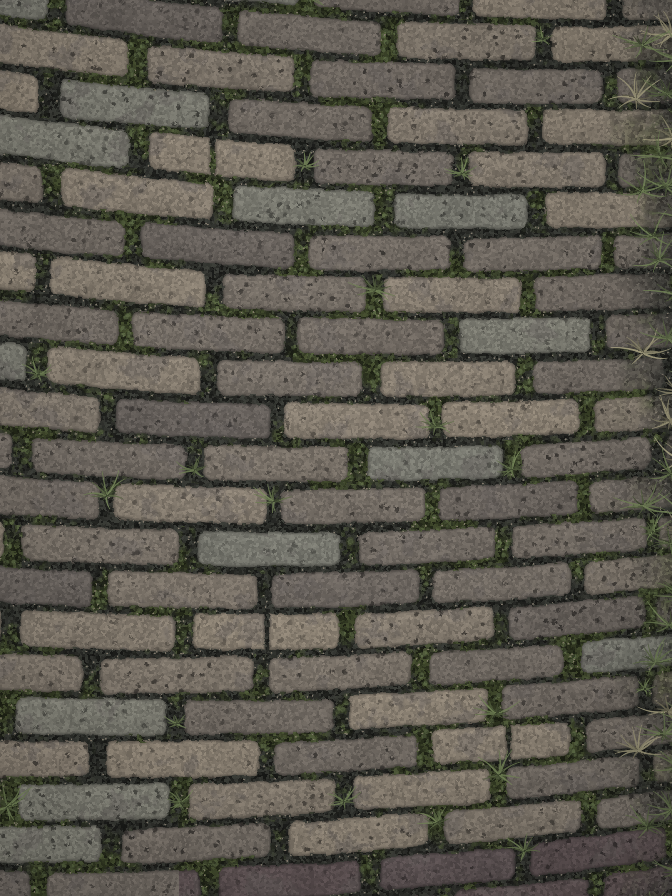
Write a WebGL 2 fragment shader that draws this texture.

```glsl
#version 300 es
precision highp float;
// Worn brick paving in running bond, with mossy joints, grass tufts and an overgrown right edge.
// Canvas space is bent into courses of rounded boxes with hashed size, tilt and tone.
// Cellular noise gives pits, grain and moss; layered sines give stains and ragged outlines.
uniform vec2 u_resolution;
out vec4 outColor;

const vec3 DULL = vec3(0.40, 0.376, 0.35), PALE = vec3(0.49, 0.455, 0.405);
const vec3 DARK = vec3(0.325, 0.308, 0.30), SLATE = vec3(0.425, 0.432, 0.40);
const vec3 MAUVE = vec3(0.31, 0.265, 0.275), SOIL = vec3(0.16, 0.165, 0.15);
const vec3 MOSS = vec3(0.19, 0.215, 0.13), LEAF = vec3(0.35, 0.40, 0.265);
const vec3 STRAW = vec3(0.52, 0.50, 0.40);
const vec2 FIRST_BRICK = vec2(0.156, 0.039);   // centre, from the top left
const vec2 DENSITY = vec2(5.26, 20.48);        // bricks and courses per canvas height
const vec2 DENSITY_GAIN = vec2(0.814, 0.849);  // tightening to the right and bottom
const vec2 BRICK_HALF = vec2(0.459, 0.418);    // half size as a share of the repeat
const vec2 DRIFT = vec2(0.27, 0.16);           // leftward shift of the courses, and its return
const float CORNER = 0.0085, TUFT_CHANCE = 0.2, EDGE_START = 0.685, PLOT = 0.04;
const int BLADES = 15;

float hash(vec2 p) {
  vec3 q = fract(p.xyx * 0.1031);
  q += dot(q, q.yzx + 33.33);
  return fract((q.x + q.y) * q.z);
}

// Cellular noise: distance to the nearest feature point, and its random value.
vec2 cells(vec2 p) {
  vec2 best = vec2(9.0, 0.0);
  for (int k = 0; k < 9; k++) {
    vec2 c = floor(p) + vec2(k % 3 - 1, k / 3 - 1);
    float d = length(c + vec2(hash(c), hash(c + 57.0)) - p);
    if (d < best.x) best = vec2(d, hash(c + 113.0));
  }
  return best;
}

// Layered sines, roughly -1 to 1.
float waves(vec2 p) {
  float sum = 0.0, amp = 0.55;
  for (int i = 0; i < 4; i++) {
    sum += amp * sin(p.x + 1.7 * sin(p.y * 0.8)) * cos(p.y + 1.3 * sin(p.x * 0.7));
    p = mat2(1.5, 1.2, -1.2, 1.5) * p + 2.3;
    amp *= 0.6;
  }
  return sum;
}

// Column coordinate in a course; whole numbers are brick centres.
float column(float x, float course) {
  float d = x - FIRST_BRICK.x;
  float drift = DRIFT.x * smoothstep(3.0, 14.0, course) - DRIFT.y * smoothstep(17.5, 19.5, course);
  float jitter = 0.07 * (hash(vec2(course + 40.0, 7.0)) - 0.5);
  return d * (DENSITY.x + DENSITY_GAIN.x * d) + 0.5 * mod(course, 2.0) + drift + jitter;
}

// Lays a fan of tapering blades over a colour.
vec3 tuft(vec3 under, vec3 blade, vec2 p, vec2 seed, float size) {
  float best = 0.0, shade = 0.0, pixel = 1.0 / u_resolution.y;
  for (int i = 0; i < BLADES; i++) {
    float r = hash(seed + float(i) * 17.0), turn = hash(seed + float(i) * 29.0);
    float angle = 6.283 * (float(i) + 1.6 * turn) / float(BLADES);
    vec2 tip = size * (0.3 + 0.7 * r) * vec2(cos(angle), 0.7 * sin(angle) - 0.25);
    float t = clamp(dot(p, tip) / dot(tip, tip), 0.0, 1.0);
    vec2 bend = vec2(-tip.y, tip.x) * 0.8 * (turn - 0.5) * t * (1.0 - t);
    float d = length(p - tip * t - bend) - 0.0013 * (1.0 - 0.8 * t);
    float cover = 1.0 - smoothstep(-0.5 * pixel, 0.6 * pixel, d);
    if (cover > best) { best = cover; shade = 0.6 + 0.7 * r; }
  }
  return mix(under, blade * shade, 0.85 * best);
}

void main() {
  vec2 p = gl_FragCoord.xy / u_resolution.y;
  p.y = 1.0 - p.y;
  // Courses fan out to the left and sag in the middle.
  float side = (p.x - 0.378) / 0.3;
  float depth = p.y - 0.022 * (1.0 - 2.0 * p.y) * side + 0.009 * side * side - FIRST_BRICK.y;
  float rows = depth * (DENSITY.y + DENSITY_GAIN.y * depth), course = floor(rows + 0.5);
  vec2 pitch = 1.0 / (DENSITY + 2.0 * DENSITY_GAIN * vec2(p.x - FIRST_BRICK.x, depth));
  vec2 grid = vec2(column(p.x, course), rows), id = floor(grid + 0.5) + 30.0;
  float tone = hash(id), kind = hash(id + 71.0), shape = hash(id + 139.0);
  vec2 grain = cells(p * 360.0), clump = cells(p * 150.0 + 9.0);

  // Brick outline, with tilt, ragged edges and an occasional break.
  vec2 local = (grid + 30.0 - id) * pitch;
  local.y += local.x * 0.045 * (shape - 0.5) + 0.0022 * (tone - 0.5);
  vec2 halfSize = pitch * BRICK_HALF * vec2(0.95 + 0.06 * kind, 0.94 + 0.08 * tone);
  vec2 q = abs(local) - halfSize + CORNER;
  float d = length(max(q, 0.0)) + min(max(q.x, q.y), 0.0) - CORNER;
  if (shape < 0.05) d = max(d, 0.0028 - abs(local.x - 0.04 * (kind - 0.5)));
  d += 0.0014 * waves(p * 70.0) + 0.0016 * (grain.y - 0.5) + 0.002 * (clump.y - 0.5);

  // Joints: soil, moss mostly in the upright gaps, and pale crumbs.
  float upright = smoothstep(-0.002, 0.004, abs(local.x) - halfSize.x);
  float damp = smoothstep(-0.1, 0.6, waves(p * 24.0) + 0.5 * clump.y - 0.25 + 0.3 * upright);
  vec3 color = mix(SOIL, MOSS, damp) * (0.5 + 0.95 * grain.y);
  float sprout = step(0.62, clump.y) * (1.0 - smoothstep(0.3, 0.55, clump.x));
  color = mix(color, LEAF * (0.65 + 0.4 * grain.y), sprout * damp * (0.45 + 0.4 * upright));
  color = mix(color, PALE, step(0.965, grain.y) * (1.0 - smoothstep(0.15, 0.45, grain.x)));

  // Brick face: tone, stains, pits and a thin dark rim.
  float stain = waves(p * 38.0 + tone * 20.0);
  vec3 face = mix(DULL, PALE, smoothstep(0.1, 1.0, tone));
  face = mix(face, DARK, 0.55 * step(0.84, kind));
  face = mix(face, SLATE, 0.8 * step(kind, 0.09));
  face = mix(face, MAUVE, 0.8 * step(19.5, course) * step(0.2, p.x));
  face = mix(face, DARK, 0.4 * smoothstep(0.3, 0.6, stain + 0.3 * (clump.y - 0.5)));
  face *= 1.0 + 0.06 * stain + 0.26 * (grain.y - 0.5);
  vec2 pit = cells(p * 85.0 + 31.0);
  float spots = step(0.72, pit.y) * (1.0 - smoothstep(0.16, 0.32, pit.x + 0.22 * (grain.y - 0.3)));
  face *= 1.0 - spots * (0.15 + 0.27 * shape);
  face *= mix(0.76, 1.0, smoothstep(0.0, 0.0035, -d)) * (1.03 - 2.0 * local.y);
  float edge = smoothstep(EDGE_START, 0.77, p.x + 0.04 * waves(p * 30.0));
  float cover = 1.0 - smoothstep(-0.5, 0.5, d * u_resolution.y);
  color = mix(color, face, cover * (1.0 - 0.7 * edge));

  // Tufts in upright joints, then denser grass and straw along the right edge.
  for (int k = 0; k < 12; k++) {
    float c = course + float(k - 10), f = column(p.x, c);
    vec2 plot = floor(p / PLOT) + vec2(k % 3 - 1, k / 3 - 1);
    bool joint = k > 8;
    vec2 seed = joint ? vec2(floor(f), c) + 200.0 : plot + 400.0;
    float a = hash(seed), b = hash(seed + 3.0), e = hash(seed + 6.0);
    vec2 root = joint ? vec2(fract(f) - 0.5, rows - c - 0.5 * (b - 0.5)) * pitch
                      : p - (plot + vec2(a, b)) * PLOT;
    float size = joint ? 0.014 + 0.022 * e : 0.036;
    bool grows = joint ? a < TUFT_CHANCE : p.x - root.x > EDGE_START + 0.05 * e;
    vec3 blade = joint || b < 0.72 ? LEAF : STRAW;
    if (grows && length(root) < size * 1.2) color = tuft(color, blade, root, seed, size);
  }

  // Light falls off towards the corners.
  vec2 away = (p - vec2(0.36, 0.45)) / vec2(0.75, 1.0);
  outColor = vec4(color * (1.08 - 0.36 * dot(away, away)), 1.0);
}
```
